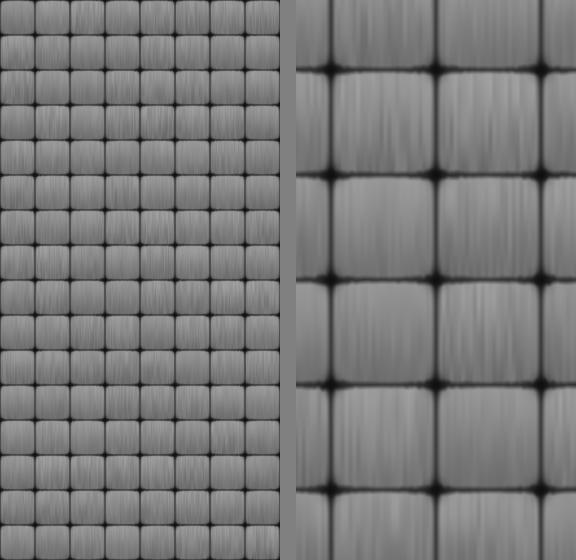
Left: the whole. Right: its middle third, enlarged.
This pattern is drawn by a WebGL 2 fragment shader. Its source:

```glsl
#version 300 es
precision highp float;

uniform vec2 u_resolution;
out vec4 fragColor;

const vec2 GRID = vec2(8.0, 16.0);

float hash(vec3 p) {
    p = fract(p * vec3(0.1031, 0.1137, 0.0973));
    p += dot(p, p.yzx + 33.33);
    return fract((p.x + p.y) * p.z);
}

// Value noise whose lattice is private to one seed
float noise(vec2 p, float seed) {
    vec2 i = floor(p), f = fract(p);
    f = f * f * (3.0 - 2.0 * f);
    float low = mix(hash(vec3(i, seed)), hash(vec3(i + vec2(1, 0), seed)), f.x);
    float high = mix(hash(vec3(i + vec2(0, 1), seed)), hash(vec3(i + 1.0, seed)), f.x);
    return mix(low, high, f.y);
}

void main() {
    vec2 grid = gl_FragCoord.xy / u_resolution * GRID;
    vec2 cell = mod(floor(grid), GRID);
    vec2 local = fract(grid);
    float seed = cell.x + cell.y * GRID.x + 1.0;
    float tone = hash(vec3(cell, 7.0)) - 0.5;
    float wear = hash(vec3(cell, 19.0));

    // Brushed vertical fibres, different in every pad
    float fine = noise(local * vec2(27.0, 2.5), seed) - 0.5;
    float broad = noise(local * vec2(8.0, 1.5), seed + 200.0) - 0.5;
    float fibres = fine * mix(0.035, 0.085, wear) + broad * 0.03;

    // Pad lit from above
    float shade = mix(0.435, 0.595, smoothstep(-0.1, 1.1, local.y));
    shade += fibres + tone * 0.025;

    // Bulging sides with frayed upper and lower ends
    vec2 p = abs(local * 2.0 - 1.0);
    vec2 gap = 1.0 - p;
    vec2 bulge = 0.05 * pow(p.yx, vec2(5.0));
    float fray = noise(vec2(local.x * 25.0, step(0.5, local.y) * 3.0), seed + 400.0);
    vec2 inset = gap - bulge - vec2(0.0, 0.05 * fray * p.x);
    vec2 cover = smoothstep(vec2(-0.03), vec2(0.11, 0.10), inset);
    float pad = cover.x * cover.y;

    // Soft shadow where four pads meet
    float corner = exp(-dot(gap, gap) * 28.0);
    float groove = mix(0.19, 0.06, corner);
    shade = mix(groove, shade * (1.0 - 0.45 * corner), pad);

    fragColor = vec4(vec3(shade), 1.0);
}
```
